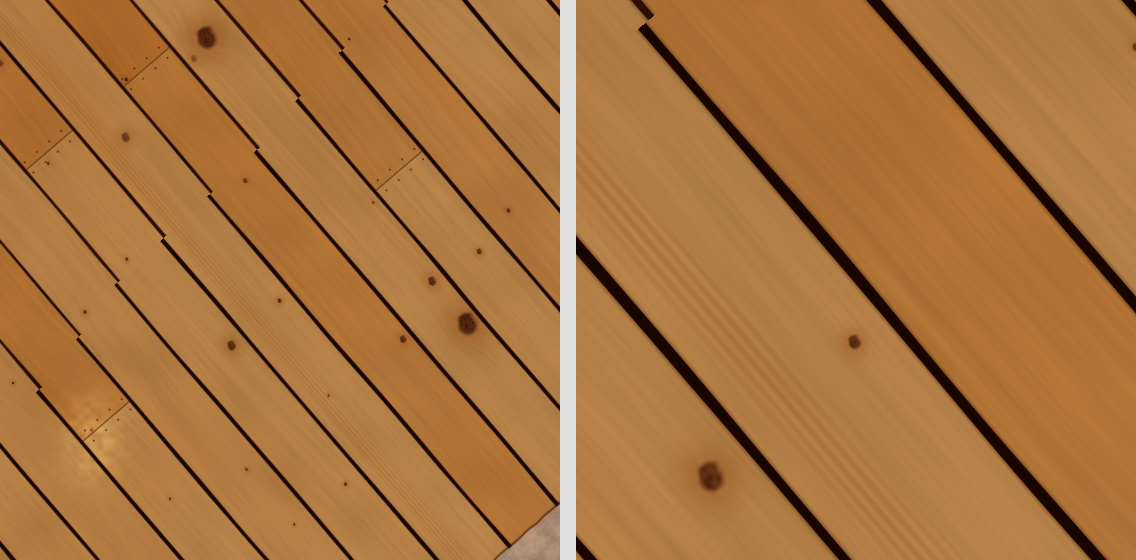
Left, the full canvas; right, a detail of the centre.
A Shadertoy shader for this texture:

```glsl
// Diagonal pine floorboards with dark gaps, butt joints, nails, knots and a pale stone corner.

float hash(vec2 p) {
    vec3 h = fract(vec3(p.xyx) * 0.1031);
    h += dot(h, h.yzx + 33.33);
    return fract((h.x + h.y) * h.z);
}

float noise(vec2 p) {
    vec2 i = floor(p), f = fract(p);
    f = f * f * (3.0 - 2.0 * f);
    return mix(mix(hash(i), hash(i + vec2(1, 0)), f.x),
               mix(hash(i + vec2(0, 1)), hash(i + vec2(1, 1)), f.x), f.y);
}

// Coverage of a shape whose signed distance is d
float fill(float d, float soft) {
    return 1.0 - smoothstep(-soft, soft, d);
}

// Dark core with a warm halo
vec3 addKnot(vec3 wood, vec2 delta, float radius, float strength) {
    float d = length(delta * vec2(0.9, 1.0));
    d += radius * 0.35 * (noise(delta * 1.6 / radius + 9.0) - 0.5);
    wood = mix(wood, vec3(0.58, 0.32, 0.11), 0.6 * strength * exp(-d * d / (radius * radius * 3.5)));
    vec3 core = mix(vec3(0.24, 0.09, 0.03), vec3(0.36, 0.17, 0.07), noise(delta * 300.0));
    return mix(wood, core, strength * fill(d - radius * 0.8, radius * 0.25));
}

void mainImage(out vec4 fragColor, in vec2 fragCoord) {
    vec2 p = fragCoord / iResolution.xy;
    float px = 0.8 / min(iResolution.x, iResolution.y);
    float pitch = 0.1146;

    // Board axes: distance along the boards and board count across them
    float along = 0.65 * p.x + 0.76 * (1.0 - p.y);
    float across = (0.76 * p.x - 0.65 * (1.0 - p.y) - 0.06) / pitch;

    // Nearest gap, which steps sideways about halfway along
    float gap = floor(across + 0.5);
    float jog = 0.505 - 0.014 * gap + 0.03 * (hash(vec2(gap, 7.0)) - 0.5);
    float beforeJog = step(along, jog);
    float off = across - gap - mix(-0.03, 0.035, beforeJog);
    off -= 0.025 * (noise(vec2(along * 6.0, gap * 3.0)) - 0.5);
    float id = off > 0.0 ? gap : gap - 1.0;
    float w = across - id;

    // Every second board has one butt joint
    float hasJoint = 1.0 - mod(id, 2.0);
    float joint = abs(mod(id, 6.0) - 2.0) < 0.5 ? 0.695 : 0.261;
    float beforeJoint = hasJoint * step(along, joint);

    // Board tone
    float warmth = 0.1 + 0.3 * hash(vec2(id, 3.0 + beforeJoint));
    if (id > -0.5 && mod(id, 3.0) < 0.5) warmth = 0.95;
    warmth += beforeJoint * 0.75 + 0.35 * (0.45 - p.x);
    warmth += 0.5 * (noise(vec2(along * 5.0, across * 1.5 + id * 9.0)) - 0.5);
    vec3 wood = mix(vec3(0.70, 0.50, 0.28), vec3(0.68, 0.44, 0.20), clamp(warmth, 0.0, 1.0));
    wood = mix(wood, vec3(0.64, 0.35, 0.11), 0.65 * clamp(warmth - 1.0, 0.0, 1.0));

    // Large knots recur along one board and bend its grain
    float k = floor((along - 0.292) / 0.691 + 0.5);
    vec2 bigKnot = vec2(along - 0.292 - 0.691 * k, (w - 0.53 - 0.19 * k) * pitch);
    float onKnotBoard = 1.0 - step(0.5, abs(id - 1.0));
    float bend = onKnotBoard * exp(-dot(bigKnot, bigKnot) * 700.0);

    // Grain: long fibres, fine fibres and growth lines
    float grainPos = w + 0.3 * bend + 0.25 * noise(vec2(along * 2.5, id * 5.0));
    float fibre = noise(vec2(along * 4.0 + id * 11.0, grainPos * 14.0)) - 0.5;
    float fine = noise(vec2(along * 22.0, grainPos * 55.0 + id * 7.0)) - 0.5;
    float blotch = noise(p * 14.0) - 0.5;
    wood *= 1.0 + 0.05 * fibre + 0.045 * fine + 0.06 * blotch;
    float streakBand = exp(-pow((w - 0.27) / 0.13, 2.0)) * (abs(id + 1.0) < 0.5 ? 1.0 : 0.15);
    float rings = 0.5 + 0.5 * sin(w * 110.0 + 5.0 * noise(vec2(along * 4.0, w * 3.0)));
    wood = mix(wood, vec3(0.62, 0.36, 0.12), 0.4 * streakBand * rings);

    // Scattered small knots, at most one per stretch of board
    float stretch = floor(along / 0.2);
    vec2 seed = vec2(id * 3.0 + 40.0, stretch * 5.0 + 2.0);
    vec2 centre = vec2((stretch + 0.25 + 0.5 * hash(seed)) * 0.2, 0.15 + 0.7 * hash(seed + 17.0));
    float radius = 0.0025 + 0.008 * pow(hash(seed + 31.0), 3.0);
    float present = step(0.4, hash(seed + 53.0)) * (0.5 + 0.45 * hash(seed + 71.0));
    wood = addKnot(wood, vec2(along - centre.x, (w - centre.y) * pitch), radius, present);
    wood = addKnot(wood, bigKnot, 0.021, onKnotBoard);

    // Pale scuff
    vec2 scuff = (p - vec2(0.165, 0.215)) * vec2(20.0, 15.0);
    wood += vec3(0.13, 0.14, 0.10) * exp(-dot(scuff, scuff)) * (0.4 + noise(p * 90.0));

    // Butt joint with a row of nails on either side
    float jointDist = abs(along - joint);
    wood = mix(wood, vec3(0.38, 0.20, 0.08), 0.75 * hasJoint * fill(jointDist - 0.0012, px));
    vec2 nail = vec2(jointDist - 0.012, (fract(w * 4.0) - 0.5) * pitch / 4.0);
    wood = mix(wood, vec3(0.24, 0.09, 0.03), 0.7 * hasJoint * fill(length(nail) - 0.0017, px));

    // Gaps between boards, with a soft brown edge
    float gapDist = abs(off) * pitch;
    float halfWidth = mix(0.0031, 0.0024, beforeJog) + 0.0012 * (noise(vec2(along * 9.0, gap * 4.0)) - 0.5);
    wood = mix(wood, vec3(0.38, 0.20, 0.08), 0.6 * fill(gapDist - halfWidth - 0.001, 0.0018));
    vec3 gapColor = mix(vec3(0.10, 0.02, 0.0), vec3(0.24, 0.09, 0.03), 0.6 * beforeJog * noise(vec2(along * 12.0, gap)));
    wood = mix(wood, gapColor, fill(gapDist - halfWidth, px));

    // Stone border across the board ends
    float border = along - 1.333 + 0.004 * (noise(p * 40.0) - 0.5);
    wood = mix(wood, vec3(0.24, 0.09, 0.03), 0.7 * fill(abs(border) - 0.002, 0.003));
    vec3 stone = vec3(0.66, 0.54, 0.45) * (0.88 + 0.16 * noise(p * 60.0) + 0.1 * noise(p * 200.0));
    wood = mix(wood, stone, fill(0.002 - border, px));

    fragColor = vec4(clamp(wood, 0.0, 1.0), 1.0);
}
```
